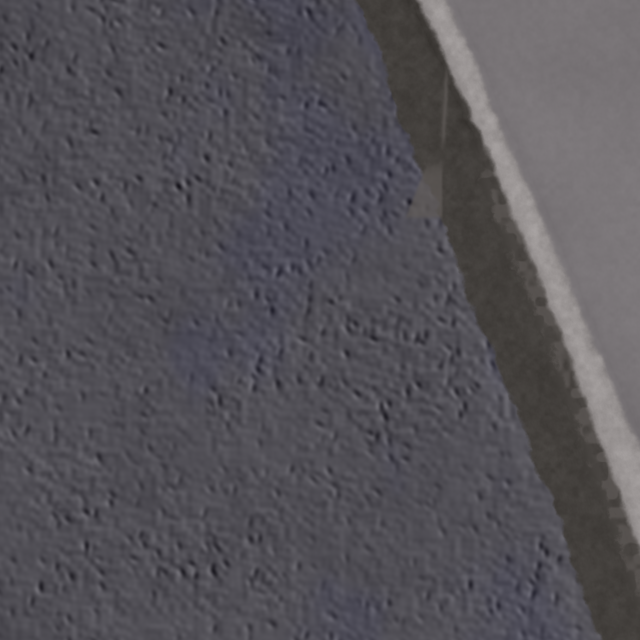
Reproduce this texture procedurally as a WebGL 2 fragment shader.

```glsl
#version 300 es
precision highp float;

uniform vec2 u_resolution;
out vec4 fragColor;

const vec3 ASPHALT = vec3(0.315, 0.308, 0.334);
const vec3 ASPHALT_BLUE = vec3(0.295, 0.292, 0.355);
const vec3 GUTTER = vec3(0.262, 0.248, 0.235);
const vec3 WORN = vec3(0.375, 0.355, 0.345);
const vec3 KERB = vec3(0.615, 0.595, 0.592);
const vec3 PAVING = vec3(0.475, 0.457, 0.467);
const float EDGE_BLUR = 0.004;
const float GRAIN_SCALE = 105.0;
const float GRAIN_RELIEF = 0.085;
const float PIT_SCALE = 62.0;
const float PIT_DEPTH = 0.13;

float hash(vec2 p) {
    return fract(sin(dot(p, vec2(127.1, 311.7))) * 43758.5453);
}

float noise(vec2 p) {
    vec2 i = floor(p), f = fract(p);
    f = f * f * (3.0 - 2.0 * f);
    return mix(mix(hash(i), hash(i + vec2(1, 0)), f.x),
               mix(hash(i + vec2(0, 1)), hash(i + vec2(1, 1)), f.x), f.y);
}

float fbm(vec2 p) {
    float sum = 0.0, amp = 0.5;
    for (int i = 0; i < 4; i++) {
        sum += amp * noise(p);
        p = mat2(1.6, 1.2, -1.2, 1.6) * p + 7.3;
        amp *= 0.5;
    }
    return sum / 0.9375;
}

float rightOf(float x, float edge, float blur) {
    return smoothstep(edge - blur, edge + blur, x);
}

// Short tilted pits, each with a lit rim on its left
float pits(vec2 p) {
    vec2 g = p * PIT_SCALE, cell = floor(g);
    float shade = 0.0;
    for (int j = -1; j <= 1; j++)
    for (int i = -1; i <= 1; i++) {
        vec2 id = cell + vec2(i, j);
        float strength = smoothstep(0.7, 1.0, hash(id + 31.0));
        vec2 d = g - id - vec2(hash(id), hash(id + 17.0));
        float a = mix(-0.3, 1.1, hash(id + 53.0));
        d = mat2(cos(a), -sin(a), sin(a), cos(a)) * d;
        vec2 rim = d + vec2(0.42, 0.0);
        shade += strength * (0.6 * exp(-dot(rim * rim, vec2(18.0, 4.0)))
                             - exp(-dot(d * d, vec2(14.0, 4.0))));
    }
    return shade;
}

vec3 asphalt(vec2 p) {
    float blue = smoothstep(0.5, 0.72, fbm(p * vec2(6.0, 4.5) + 3.0));
    vec3 c = mix(ASPHALT, ASPHALT_BLUE, 0.6 * blue);
    vec2 g = p * GRAIN_SCALE;
    float relief = noise(g) - noise(g + vec2(0.65, 0.4));
    float patchy = 0.45 + 0.9 * noise(p * 14.0);
    c += GRAIN_RELIEF * relief * patchy + PIT_DEPTH * pits(p) * patchy;
    c += 0.05 * (fbm(p * 38.0) - 0.5) + 0.035 * (fbm(p * 5.0 + 9.0) - 0.5);
    return c - 0.012 * smoothstep(0.55, 1.0, p.y);
}

void main() {
    vec2 p = gl_FragCoord.xy / u_resolution;
    float x = p.x, down = 1.0 - p.y;
    float rough = fbm(p * 48.0) - 0.5;
    float fine = fbm(p * 110.0) - 0.5;

    // Boundaries as functions of the distance from the top
    float gutterEdge = 0.558 + 0.385 * down + 0.018 * rough
                     + 0.012 * (noise(vec2(down * 22.0, 4.0)) - 0.5);
    float kerbEdge = 0.655 + 0.46 * down - 0.07 * down * down + 0.014 * rough;
    float pavingEdge = 0.699 + 0.43 * down + 0.012 * rough;

    vec3 color = asphalt(p);

    // Pale dust along the road side of the gutter
    color += 0.025 * exp(-abs(x - gutterEdge + 0.015) * 45.0);

    // Gutter
    vec3 gutter = GUTTER + 0.06 * fine + 0.035 * rough;
    gutter -= 0.035 * exp(-abs(x - kerbEdge + 0.012) * 130.0);
    color = mix(color, gutter, rightOf(x, gutterEdge, EDGE_BLUR));

    // Thin pale seam and the wedge of road it closes off
    float seamX = 0.698 - 0.05 * (down - 0.12) + 0.004 * rough;
    float seamSpan = smoothstep(0.09, 0.13, down) * (1.0 - smoothstep(0.2, 0.25, down));
    color = mix(color, WORN, 0.65 * seamSpan * exp(-pow((x - seamX) / 0.004, 2.0)));
    float wedgeLeft = 0.69 - 0.4 * (down - 0.245);
    float wedge = rightOf(x, wedgeLeft - 0.018, EDGE_BLUR)
                * (1.0 - rightOf(x, 0.691, 0.003))
                * smoothstep(0.24, 0.28, down) * (1.0 - smoothstep(0.335, 0.345, down));
    color = mix(color, WORN, 0.7 * wedge);

    // Worn, mottled foot of the kerb
    float wornWidth = 0.012 + 0.014 * smoothstep(0.2, 0.35, down);
    float worn = rightOf(x, kerbEdge - wornWidth + 0.025 * fine, 0.008);
    worn *= smoothstep(0.2, 0.3, down) * (0.35 + 0.65 * smoothstep(0.35, 0.6, noise(p * 70.0)));
    color = mix(color, WORN, 0.75 * worn);

    // Kerb face, brightest along its middle
    float across = (x - kerbEdge) / (pavingEdge - kerbEdge);
    vec3 kerb = KERB + 0.09 * fine + 0.06 * rough - 0.07 * pow(abs(across * 2.0 - 1.0), 2.0);
    color = mix(color, kerb, rightOf(x, kerbEdge, 0.006));

    // Paving
    vec3 paving = PAVING + 0.03 * fine + 0.04 * (fbm(p * 9.0) - 0.5);
    paving -= 0.02 * exp(-abs(x - pavingEdge - 0.012) * 90.0);
    color = mix(color, paving, rightOf(x, pavingEdge, 0.006));

    fragColor = vec4(clamp(color, 0.0, 1.0), 1.0);
}
```
